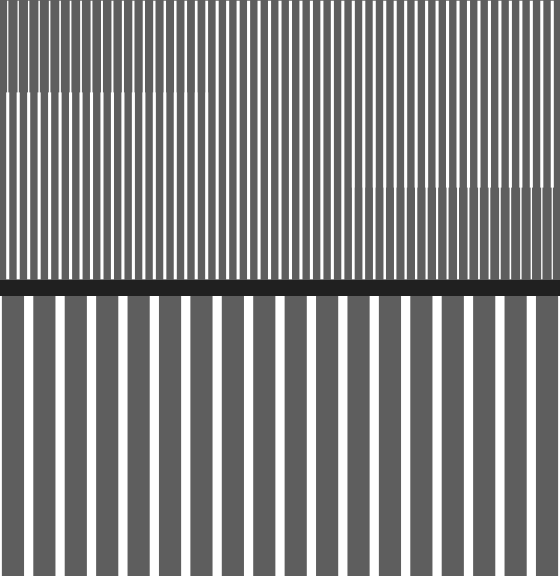
Top: the whole. Bottom: its middle third, enlarged.
A Shadertoy shader for this pattern:

```glsl
// White vertical bars on grey, with two opposite corner blocks of tapering thin bars.

// Fraction of a pixel at offset d that lies inside a band of the given half width.
float bandCoverage(float d, float halfWidth, float pixel) {
    float lower = max(d - 0.5 * pixel, -halfWidth);
    float upper = min(d + 0.5 * pixel, halfWidth);
    return max(upper - lower, 0.0) / pixel;
}

void mainImage(out vec4 fragColor, in vec2 fragCoord) {
    float pixel = 1.0 / iResolution.y;
    vec2 p = (fragCoord - 0.5 * iResolution.xy) * pixel;

    // 53 bars, counted outward from the centre bar
    float pitch = 0.0374;
    float index = clamp(round(p.x / pitch), -26.0, 26.0);
    float offset = p.x - index * pitch;
    float fromCentre = abs(index);

    // The outer 20 bars on each side thin out toward the edge
    float thinHalfWidth = mix(0.0049, 0.0022, (fromCentre - 7.0) / 19.0);
    float fullBar = bandCoverage(offset, 0.0055, pixel);
    float thinBar = bandCoverage(offset, thinHalfWidth, pixel);

    // Thin blocks: top third on the left, bottom third on the right
    float height = index < 0.0 ? p.y : -p.y;
    float thinBlock = clamp((height - 0.17) / pixel + 0.5, 0.0, 1.0);
    thinBlock *= step(6.5, fromCentre);
    float bar = mix(fullBar, thinBar, thinBlock);

    // Narrow grey margin above and below the bars
    bar *= bandCoverage(p.y, 0.4974, pixel);

    fragColor = vec4(mix(vec3(0.37), vec3(1.0), bar), 1.0);
}
```
